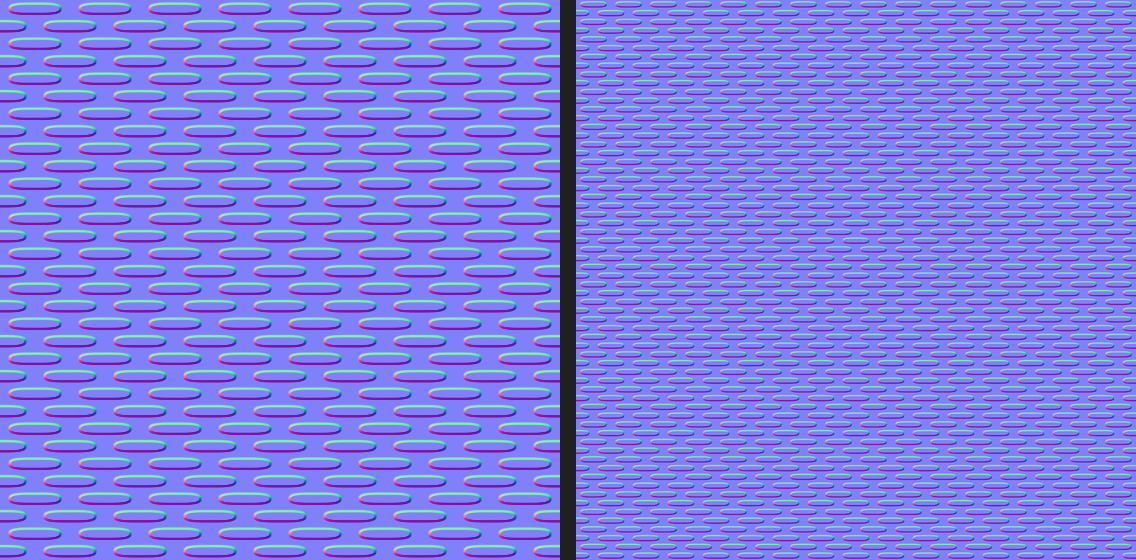
Left, the tile; right, the same tile 2 across and 2 down.
This texture map is drawn by a WebGL 1 fragment shader. Its source:

```glsl
precision highp float;
// Tangent-space normal map of a sheet with staggered rows of long, rounded slot rims.
// Each rim is a band around a superellipse, tilted along its gradient;
// faint hashed scratches that wrap at the borders wear the flat metal.

uniform vec2 u_resolution;

float hash(float n) {
    return fract(sin(n * 12.9898) * 43758.5453);
}

// Rim tilt: xy = outward direction, z = signed distance to the superellipse.
vec3 slotRim(vec2 p, vec2 radii) {
    vec2 q = max(abs(p) / radii, 0.001);
    float k = 2.4;
    float s = pow(q.x, 4.0) + pow(q.y, k);
    vec2 g = vec2(4.0 * pow(q.x, 3.0), k * pow(q.y, k - 1.0)) / radii;
    float dist = k * (s - pow(s, 1.0 - 1.0 / k)) / length(g);
    return vec3(normalize(g) * sign(p), dist);
}

// Sum of the small tilts along short, slightly bent scratches.
vec2 scratches(vec2 uv, float width) {
    vec2 tilt = vec2(0.0);
    for (int i = 0; i < 44; i++) {
        float id = float(i) + 1.0;
        vec2 center = vec2(hash(id), hash(id + 71.3));
        vec2 d = fract(uv - center + 0.5) - 0.5;
        float angle = 6.2832 * hash(id + 137.7);
        vec2 along = vec2(cos(angle), sin(angle));
        vec2 across = vec2(-along.y, along.x);
        float t = dot(d, along);
        float bend = (hash(id + 211.1) - 0.5) * 3.0;
        float side = (dot(d, across) - bend * t * t) / width;
        float reach = mix(0.015, 0.075, hash(id + 307.9));
        float fade = 1.0 - smoothstep(0.4 * reach, reach, abs(t));
        float depth = mix(0.03, 0.11, hash(id + 401.3));
        tilt += across * side * exp(-side * side) * fade * depth;
    }
    return tilt;
}

void main() {
    vec2 uv = gl_FragCoord.xy / u_resolution;
    float pixel = 1.0 / min(u_resolution.x, u_resolution.y);

    // 8 by 32 cells, even rows shifted by half a cell; local units are 1/768 of the canvas
    vec2 grid = uv * vec2(8.0, 32.0);
    grid.x += 0.5 - 0.5 * mod(floor(grid.y), 2.0);
    vec2 local = (fract(grid) - 0.5) * vec2(96.0, 24.0);

    // The upper rim fades softly, the lower one is crisper
    vec3 rim = slotRim(local, vec2(34.8, 7.0));
    float upper = 0.5 + 0.5 * rim.y;
    float halfWidth = 1.65;
    float blur = max(mix(0.65, 1.15, upper), 384.0 * pixel);
    float band = 1.0 - smoothstep(halfWidth - blur, halfWidth + blur, abs(rim.z));

    // Blend from the flat sheet to the steep rim wall
    vec3 wall = vec3(-0.9 * rim.x, mix(0.85, 0.93, upper) * rim.y, 0.23);
    vec3 normal = mix(vec3(0.0, 0.0, 0.98), wall, band);
    normal.xy += scratches(uv, max(0.0011, 0.7 * pixel)) * (1.0 - band);

    gl_FragColor = vec4(clamp(normal * 0.5 + 0.5, 0.0, 1.0), 1.0);
}
```
